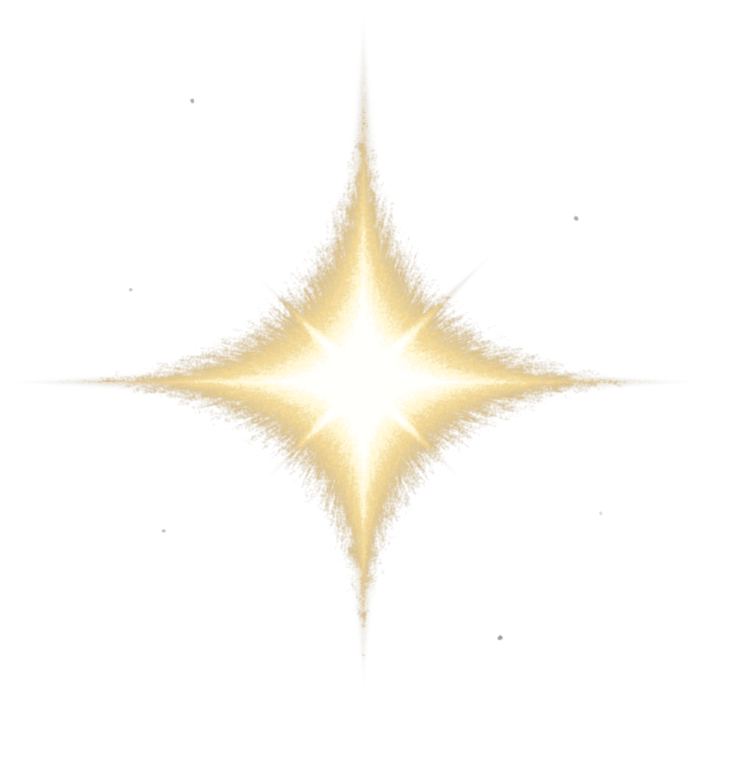
This background is drawn by a WebGL 2 fragment shader. Its source:

```glsl
#version 300 es
precision highp float;

uniform vec2 u_resolution;
out vec4 fragColor;

vec2 gradientAt(vec2 cell) {
    vec3 h = fract(cell.xyx * vec3(0.1031, 0.1030, 0.0973));
    h += dot(h, h.yzx + 33.33);
    float angle = 6.2832 * fract((h.x + h.y) * h.z);
    return vec2(cos(angle), sin(angle));
}

float gradientNoise(vec2 p) {
    vec2 i = floor(p), f = fract(p);
    vec2 u = f * f * f * (f * (f * 6.0 - 15.0) + 10.0);
    vec2 e = vec2(0.0, 1.0);
    float low = mix(dot(gradientAt(i), f), dot(gradientAt(i + e.yx), f - e.yx), u.x);
    float high = mix(dot(gradientAt(i + e), f - e), dot(gradientAt(i + 1.0), f - 1.0), u.x);
    return mix(low, high, u.y);
}

// Tapering needle that fades out towards its reach
float spike(float along, float across, float reach, float width) {
    float t = along / reach;
    float w = width * max(1.0 - t, 0.0) + 0.0008;
    return exp(-across * across / (w * w)) * (1.0 - smoothstep(0.4, 1.0, t));
}

// Colour from the white heart out to the dusty rim
vec3 starColor(float s) {
    vec3 c = mix(vec3(1.0, 1.0, 0.985), vec3(1.0, 0.965, 0.82), smoothstep(0.12, 0.21, s));
    c = mix(c, vec3(0.95, 0.85, 0.60), smoothstep(0.19, 0.27, s));
    c = mix(c, vec3(0.84, 0.74, 0.54), smoothstep(0.26, 0.35, s));
    return mix(c, vec3(0.68, 0.63, 0.56), smoothstep(0.33, 0.46, s));
}

void main() {
    vec2 p = (gl_FragCoord.xy - 0.5 * u_resolution) / u_resolution.y - vec2(-0.0137, 0.0026);
    float radius = length(p);
    float angle = atan(p.y, p.x);

    // Fine grain and streaks that radiate from the heart
    float grain = gradientNoise(p * 260.0) + 0.6 * gradientNoise(p * 130.0 + 7.0);
    float streak = gradientNoise(vec2(angle * 26.0, radius * 38.0))
                 + 0.6 * gradientNoise(vec2(angle * 55.0, radius * 70.0));

    // Four-pointed astroid field, a little shorter downwards
    vec2 reach = vec2(p.x > 0.0 ? 0.45 : 0.475, p.y > 0.0 ? 0.50 : 0.41);
    vec2 d = sqrt(p * p + 1e-6) * mix(vec2(1.0), 0.46 / reach, 0.5);
    float s = pow(sqrt(d.x) + sqrt(d.y), 2.0);

    // Thin diagonal rays, longest at the upper right
    vec2 a = abs(p);
    float rayReach = p.y > 0.0 ? (p.x > 0.0 ? 0.25 : 0.205) : 0.19;
    float ray = spike((a.x + a.y) * 0.7071, (a.x - a.y) * 0.7071, rayReach, 0.008);
    s -= 0.085 * ray * smoothstep(0.03, 0.07, radius);

    // Ragged halo joined with the long needles
    float rough = s + 0.055 * streak + 0.045 * grain;
    float halo = 1.0 - smoothstep(0.29, 0.44, rough);
    float needles = max(spike(a.y, p.x, reach.y, 0.020), spike(a.x, p.y, reach.x, 0.014));
    float alpha = max(halo, 0.75 * needles * (0.9 + 0.4 * grain));
    alpha = max(alpha, 0.42 * ray * (0.9 + 0.5 * streak));
    vec3 color = mix(vec3(1.0), starColor(s + 0.03 * grain + 0.02 * streak), clamp(alpha, 0.0, 1.0));

    // Loose specks: position and strength
    vec3 specks[6] = vec3[6](
        vec3(-0.223, 0.366, 0.55), vec3(0.277, 0.213, 0.55), vec3(-0.303, 0.120, 0.38),
        vec3(-0.260, -0.194, 0.40), vec3(0.309, -0.171, 0.24), vec3(0.178, -0.333, 0.65));
    for (int i = 0; i < 6; i++) {
        float size = 0.0022 + 0.0025 * specks[i].z;
        float dust = 1.0 - smoothstep(0.3 * size, 1.2 * size, length(p - specks[i].xy) + 0.001 * grain);
        color = mix(color, vec3(0.42, 0.41, 0.40), dust * specks[i].z);
    }
    fragColor = vec4(color, 1.0);
}
```
